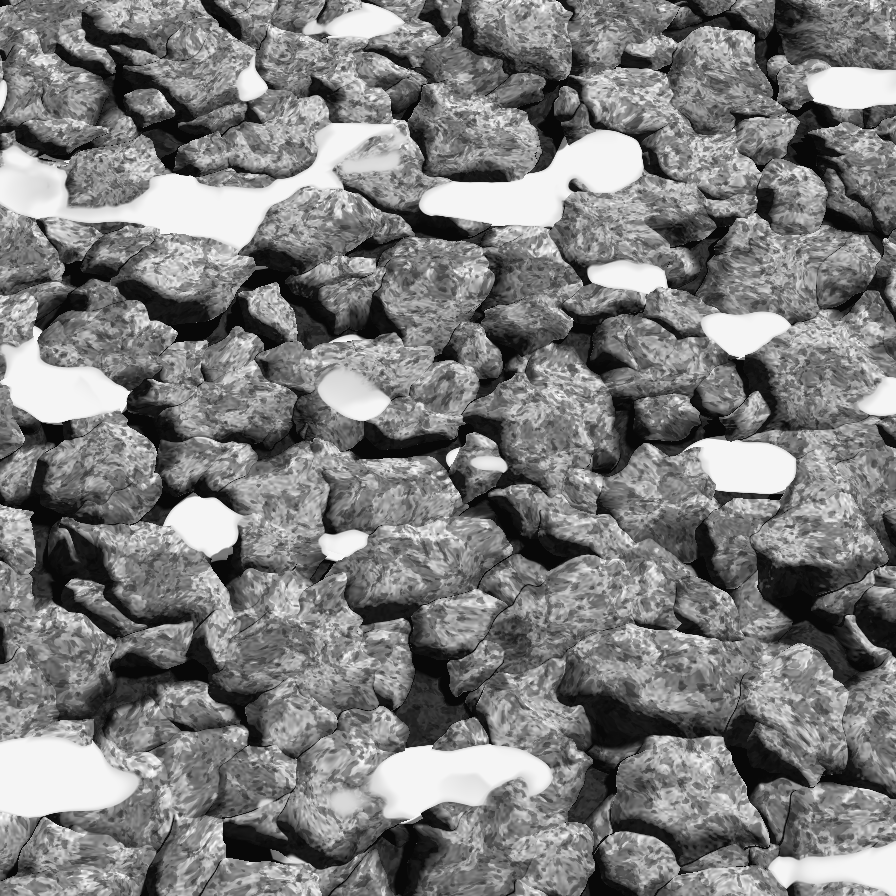
This texture is drawn by a Shadertoy shader. Its source:

```glsl
#define ROCKS_ACROSS 5.8
#define PERSPECTIVE 2.2
#define ROCK_RADIUS 0.62
#define FACETS 6
#define SUN normalize(vec3(0.38, 0.58, 0.68))
#define SHADOW_STEPS 6
#define SNOW_THRESHOLD 0.69
#define SNOW_DEPTH 0.52
#define BARE_STONE 0.61
#define LICHEN 0.89
#define SNOW_WHITE 0.96
#define AMBIENT 0.10

const mat2 SIXTH_TURN = mat2(0.5, 0.866, -0.866, 0.5);

vec3 hash3(vec2 p) {
    vec3 v = fract(p.xyx * vec3(0.1031, 0.1030, 0.0973));
    v += dot(v, v.yxz + 33.33);
    return fract((v.xxy + v.yzz) * v.zyx);
}

float noise(vec2 p) {
    vec2 i = floor(p), f = fract(p);
    f = f * f * (3.0 - 2.0 * f);
    vec2 e = vec2(0.0, 1.0);
    return mix(mix(hash3(i).x, hash3(i + e.yx).x, f.x),
               mix(hash3(i + e.xy).x, hash3(i + e.yy).x, f.x), f.y);
}

float fbm(vec2 p) {
    float sum = 0.0, amp = 0.57;
    for (int i = 0; i < 3; i++) {
        sum += amp * noise(p);
        p = mat2(1.6, 1.2, -1.2, 1.6) * p + 7.3;
        amp *= 0.5;
    }
    return sum;
}

float smoothMin(float a, float b, float k) {
    float h = max(k - abs(a - b), 0.0) / k;
    return min(a, b) - h * h * k * 0.25;
}

// Height of one faceted boulder; -1 outside it or below the lowest useful height
float boulder(vec2 q, vec2 seed, float lowest) {
    vec3 r = hash3(seed + 51.7);
    vec2 axis = normalize(vec2(r.x + 0.01, 2.0 * r.y - 1.0));
    mat2 rot = mat2(axis.x, -axis.y, axis.y, axis.x);
    float radius = ROCK_RADIUS * (0.8 + 0.2 * r.z);
    float stretch = 1.0 + 0.45 * fract(r.z * 9.0);
    q = rot * q / (radius * vec2(stretch, 1.0 / sqrt(stretch)));
    if (dot(q, q) > 1.35) return -1.0;
    lowest = max(lowest / radius, 0.0);
    float h = 0.60 + dot(q, (r.yz - 0.5) * 0.55);
    vec2 spoke = vec2(1.0, 0.0);
    for (int k = 0; k < FACETS; k++) {
        if (h < lowest) return -1.0;
        vec3 v = hash3(seed + float(k + 1) * 17.0);
        vec2 dir = normalize(spoke + 0.9 * (v.x - 0.5) * vec2(-spoke.y, spoke.x));
        float facing = 0.5 + 0.5 * (dir * rot).y;
        float slope = mix(1.2, 2.4, facing) * (0.75 + 0.6 * v.z);
        h = smoothMin(h, slope * (0.76 + 0.24 * v.y - dot(q, dir)), 0.2);
        spoke = SIXTH_TURN * spoke;
    }
    return h < lowest ? -1.0 : h * radius;
}

// Highest surface of large and small boulders above a floor: height, tone
vec2 rocks(vec2 p, float lowest) {
    vec2 best = vec2(lowest, 0.5);
    for (int layer = 0; layer < 2; layer++) {
        float scale = layer == 0 ? 1.0 : 1.8;
        vec2 q = p * scale + float(layer) * 37.3;
        for (int n = 0; n < 9; n++) {
            vec2 cell = floor(q) + vec2(n % 3 - 1, n / 3 - 1);
            vec3 r = hash3(cell);
            vec2 d = q - cell - 0.5 - (r.xy - 0.5) * 0.8;
            float base = 0.3 * r.z;
            if (dot(d, d) > 1.1) continue;
            float h = boulder(d, cell, (best.x - base) * scale);
            if (h < 0.0) continue;
            h = h / scale + base;
            if (h > best.x) best = vec2(h, fract(r.z * 7.0 + r.x));
        }
    }
    return best;
}

float roughness(vec2 p) {
    return 0.026 * noise(p * 4.0) + 0.010 * noise(p * 12.0) + 0.003 * noise(p * 40.0);
}

float sunlight(vec2 p, float height) {
    vec2 across = normalize(SUN.xy);
    float climb = SUN.z / length(SUN.xy), lit = 1.0;
    for (int i = 1; i <= SHADOW_STEPS; i++) {
        float t = 0.04 * float(i) + 0.008 * float(i * i);
        float ray = height + climb * t;
        if (ray > 0.85 || lit < 0.02) break;
        lit = min(lit, 1.0 - smoothstep(0.0, 0.05, rocks(p + across * t, ray).x - ray));
    }
    return lit;
}

void mainImage(out vec4 fragColor, in vec2 fragCoord) {
    vec2 uv = fragCoord / iResolution.y;
    float spread = ROCKS_ACROSS + PERSPECTIVE * uv.y;
    vec2 p = vec2((uv.x - 0.5) * spread, uv.y * (spread + 0.5)) + 40.0;

    // Snow lies in soft drifts
    float drift = noise(p * vec2(0.95, 1.5) + 3.7) + 0.1 * (noise(p * 3.0) - 0.5);
    float level = smoothMin((drift - SNOW_THRESHOLD) * 4.5, SNOW_DEPTH, 0.2);

    // Uneven outlines
    p += 0.16 * (vec2(noise(p * 2.7), noise(p * 2.7 + 31.0)) - 0.5);
    p += 0.05 * (vec2(noise(p * 10.0), noise(p * 10.0 + 17.0)) - 0.5);

    // Surface and its slope
    vec2 rock = rocks(p, 0.0);
    vec2 e = vec2(0.012, 0.0);
    float here = rock.x + roughness(p), under = rock.x - 0.05;
    vec2 grad = vec2(rocks(p + e.xy, under).x + roughness(p + e.xy) - here,
                     rocks(p + e.yx, under).x + roughness(p + e.yx) - here) / e.x;
    vec3 normal = normalize(vec3(-clamp(grad, -2.0, 2.0), 1.0));
    float thickness = level - rock.x;
    float snow = smoothstep(0.0, 0.025, thickness);
    float lit = sunlight(p, max(rock.x, level) + 0.02);

    // Lichen blotches, dark flecks and fine grain
    float blotch = fbm(p * 6.0) + 0.7 * (fbm(p * 22.0 + 5.0) - 0.5);
    float cover = smoothstep(0.42, 0.53, blotch + 0.14 * (rock.y - 0.5));
    float albedo = mix(BARE_STONE, LICHEN, cover);
    albedo *= 0.80 + 0.40 * noise(p * 52.0);
    albedo *= 1.0 - 0.35 * smoothstep(0.58, 0.70, fbm(p * 23.0 + 9.0));

    // Sunlit stone, dark clefts and white snow
    float diffuse = sqrt(max(dot(normal, SUN), 0.0));
    float open = smoothstep(0.02, 0.24, rock.x);
    float stone = albedo * (AMBIENT + 0.84 * diffuse * lit) * mix(0.25, 1.0, open);
    float white = SNOW_WHITE * mix(0.86, 1.0, smoothstep(0.0, 0.10, thickness));
    white *= mix(0.5, 1.0, lit);
    fragColor = vec4(vec3(clamp(mix(stone, white, snow), 0.03, 1.0)), 1.0);
}
```
